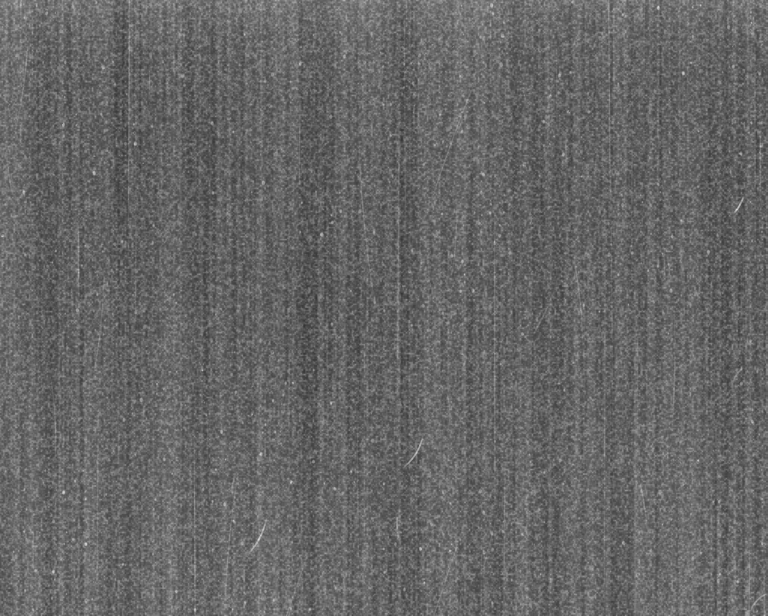
This texture is drawn by a WebGL 2 fragment shader. Its source:

```glsl
#version 300 es
precision highp float;
// Worn grey metal sheet: stretched noise gives the vertical brushing, fine
// value noise the grain. Loops scatter hairline streaks, slanted scratches
// and short bent fibres; a jittered grid holds clustered bright specks.

#define BASE_GREY 0.374
#define GRAIN_FINE 0.150
#define GRAIN_SOFT 0.170
#define GRAIN_SKEW 2.2
#define BRUSHING 0.075
#define TOP_GLOW 0.085
#define BOTTOM_GLOW 0.035
#define STREAK_COUNT 64
#define SCRATCH_COUNT 16
#define FIBRE_COUNT 9
#define SPECK_CELLS 62.0
#define SPECK_CHANCE 0.22

uniform vec2 u_resolution;
out vec4 outColor;

// Integer hash of a lattice point, 0 to 1
float hash(vec2 cell) {
  uvec2 q = uvec2(ivec2(cell)) * uvec2(1597334673u, 3812015801u);
  uint n = (q.x ^ q.y) * 1597334673u;
  n = (n ^ (n >> 15)) * 2246822519u;
  n ^= n >> 13;
  return float(n >> 8) / 16777216.0;
}

// Smooth value noise
float noise(vec2 p) {
  vec2 i = floor(p), f = fract(p);
  f = f * f * (3.0 - 2.0 * f);
  float low = mix(hash(i), hash(i + vec2(1, 0)), f.x);
  float high = mix(hash(i + vec2(0, 1)), hash(i + vec2(1, 1)), f.x);
  return mix(low, high, f.y);
}

// Tapered line about the origin; bend bows it sideways
float hairline(vec2 d, float angle, float halfLength, float width, float bend) {
  vec2 axis = vec2(sin(angle), cos(angle));
  float t = dot(d, axis) / halfLength;
  float side = d.x * axis.y - d.y * axis.x - bend * (1.0 - t * t);
  float soft = 0.7 / u_resolution.y;
  return (1.0 - smoothstep(width - soft, width + soft, abs(side)))
       * (1.0 - smoothstep(0.5, 1.0, abs(t)));
}

// Bright dust, gathered where the clump noise is high
float specks(vec2 p) {
  vec2 cell = floor(p * SPECK_CELLS);
  float clump = smoothstep(0.35, 0.9, noise(p * 9.0 + 40.0));
  float present = step(hash(cell + 300.0), SPECK_CHANCE * (0.3 + 1.5 * clump));
  vec2 jitter = 0.2 + 0.6 * vec2(hash(cell + 500.0), hash(cell + 700.0));
  float size = mix(0.0009, 0.0026, pow(hash(cell + 900.0), 2.0));
  vec2 d = (p - (cell + jitter) / SPECK_CELLS) * vec2(1.0, 0.75);
  float soft = 0.8 / u_resolution.y;
  float dot_ = 1.0 - smoothstep(size - soft, size + soft, length(d));
  return present * dot_ * mix(0.08, 0.28, hash(cell + 1100.0));
}

void main() {
  vec2 p = gl_FragCoord.xy / u_resolution.y;
  float aspect = u_resolution.x / u_resolution.y;

  // Broad lighting
  float grey = BASE_GREY;
  grey += TOP_GLOW * exp((p.y - 1.0) / 0.055);
  grey += BOTTOM_GLOW * (1.0 - smoothstep(0.0, 0.6, p.y));
  grey += 0.025 * (exp(-p.x / 0.06) + exp((p.x - aspect) / 0.08));
  grey += 0.03 * (noise(p * vec2(4.0, 2.5) + 20.0) - 0.5);

  // Brushed streaks at three widths
  float brushed = noise(p * vec2(290.0, 2.2)) + noise(p * vec2(150.0, 1.3) + 60.0)
                + 0.8 * noise(p * vec2(26.0, 0.7) + 90.0) - 1.4;
  grey += BRUSHING * brushed;

  // Long hairline streaks, broken along their length
  float broken = 0.35 + 0.9 * noise(p * vec2(120.0, 45.0));
  for (int i = 0; i < STREAK_COUNT; i++) {
    float id = float(i);
    vec2 centre = vec2(hash(vec2(id, 1)) * aspect, hash(vec2(id, 2)));
    float reach = mix(0.03, 0.38, pow(hash(vec2(id, 3)), 2.0));
    float strength = mix(0.03, 0.14, pow(hash(vec2(id, 4)), 2.0));
    float lean = 0.02 * (hash(vec2(id, 5)) - 0.5);
    grey += strength * broken * hairline(p - centre, lean, reach, 0.0011, 0.0);
  }

  // Slanted scratches, mostly in the lower half
  for (int i = 0; i < SCRATCH_COUNT; i++) {
    float id = float(i) + 200.0;
    vec2 centre = vec2(hash(vec2(id, 1)) * aspect, pow(hash(vec2(id, 2)), 1.6));
    float reach = mix(0.03, 0.16, hash(vec2(id, 3)));
    float lean = 0.6 * (hash(vec2(id, 4)) - 0.35);
    float bow = 0.012 * (hash(vec2(id, 5)) - 0.5);
    grey += 0.11 * broken * hairline(p - centre, lean, reach, 0.0011, bow);
  }

  // Short bright bent fibres
  for (int i = 0; i < FIBRE_COUNT; i++) {
    float id = float(i) + 400.0;
    vec2 centre = vec2(hash(vec2(id, 1)) * aspect, 0.8 * hash(vec2(id, 2)));
    float reach = mix(0.010, 0.038, hash(vec2(id, 3)));
    float turn = 2.4 * (hash(vec2(id, 4)) - 0.5);
    float bow = 0.5 * reach * (hash(vec2(id, 5)) - 0.5);
    float strength = mix(0.10, 0.36, hash(vec2(id, 6)));
    grey += strength * hairline(p - centre, turn, reach, 0.0014, bow);
  }

  // Dust and grain, with a longer bright tail
  grey += specks(p);
  float grain = GRAIN_FINE * (noise(p * 410.0 + 0.5) - 0.5)
              + GRAIN_SOFT * (noise(p * 265.0 + 1500.0) - 0.5);
  grey += grain + GRAIN_SKEW * (grain * grain - 0.0033);

  outColor = vec4(vec3(clamp(grey, 0.0, 1.0)), 1.0);
}
```
